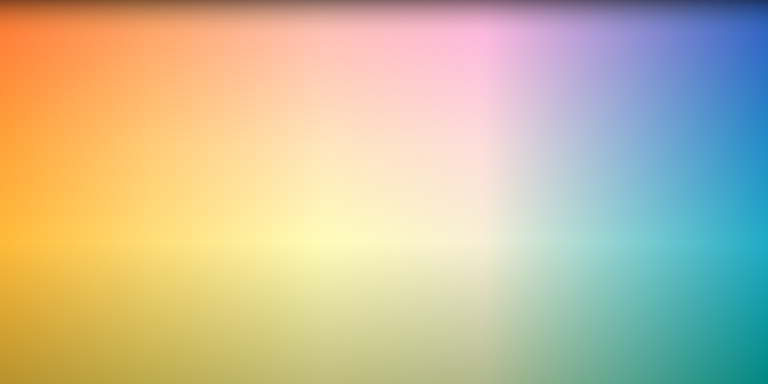
Give the GLSL for this background, as a Shadertoy shader.

```glsl
// Linear progress of x between two stops, clamped to 0..1
float progress(float start, float end, float x) {
    return clamp((x - start) / (end - start), 0.0, 1.0);
}

// Horizontal ramp through six colours
vec3 ramp(float x, vec3 left, vec3 warm, vec3 middle, vec3 pale, vec3 cool, vec3 right) {
    vec3 color = mix(left, warm, progress(0.0, 0.20, x));
    color = mix(color, middle, progress(0.20, 0.42, x));
    color = mix(color, pale, progress(0.42, 0.63, x));
    color = mix(color, cool, progress(0.63, 0.82, x));
    return mix(color, right, progress(0.82, 1.0, x));
}

// Darkening that fades in close to the upper border
float topShade(float y, float depth, float strength) {
    float edge = 1.0 - progress(0.0, depth, 1.0 - y);
    return 1.0 - strength * edge * edge;
}

void mainImage(out vec4 fragColor, in vec2 fragCoord) {
    vec2 uv = fragCoord / iResolution.xy;

    // Horizontal colour bands from the floor to the sky
    vec3 ground = ramp(uv.x,
        vec3(0.72, 0.57, 0.17), vec3(0.74, 0.67, 0.30), vec3(0.75, 0.74, 0.48),
        vec3(0.69, 0.72, 0.55), vec3(0.34, 0.64, 0.56), vec3(0.00, 0.53, 0.51));
    vec3 horizon = ramp(uv.x,
        vec3(1.00, 0.73, 0.22), vec3(1.00, 0.87, 0.47), vec3(1.00, 0.99, 0.73),
        vec3(0.97, 0.94, 0.84), vec3(0.52, 0.81, 0.82), vec3(0.12, 0.67, 0.78));
    vec3 haze = ramp(uv.x,
        vec3(1.00, 0.64, 0.22), vec3(1.00, 0.80, 0.47), vec3(1.00, 0.90, 0.74),
        vec3(0.99, 0.87, 0.86), vec3(0.55, 0.70, 0.84), vec3(0.13, 0.55, 0.78));
    vec3 sky = ramp(uv.x,
        vec3(1.00, 0.50, 0.22), vec3(1.00, 0.66, 0.42), vec3(1.00, 0.76, 0.71),
        vec3(0.99, 0.73, 0.87), vec3(0.59, 0.57, 0.83), vec3(0.19, 0.40, 0.77));

    // Vertical blend with a soft crease at the horizon
    vec3 color = mix(ground, horizon, progress(0.0, 0.37, uv.y));
    color = mix(color, haze, progress(0.37, 0.62, uv.y));
    color = mix(color, sky, progress(0.62, 0.90, uv.y));

    // Shadow along the top
    color *= topShade(uv.y, 0.10, 0.48);

    fragColor = vec4(color, 1.0);
}
```
